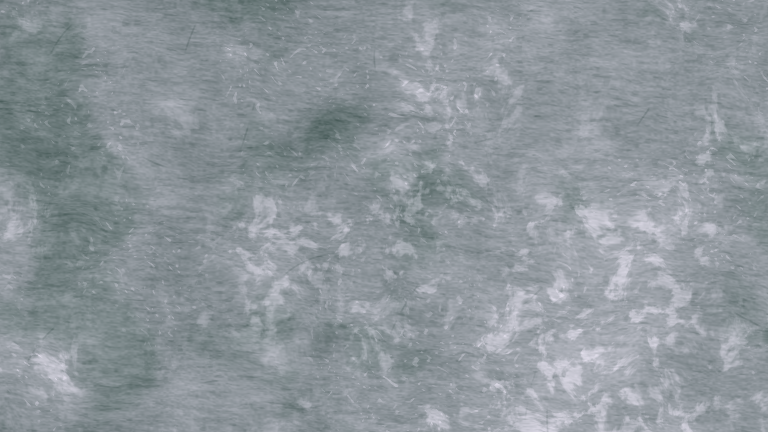
Give the GLSL for this texture, as a Shadertoy shader.

```glsl
float hash(vec2 p) {
    vec3 q = fract(p.xyx * vec3(0.1031, 0.1030, 0.0973));
    q += dot(q, q.yzx + 33.33);
    return fract((q.x + q.y) * q.z);
}

float noise(vec2 p) {
    vec2 cell = floor(p), f = fract(p);
    f = f * f * (3.0 - 2.0 * f);
    return mix(mix(hash(cell), hash(cell + vec2(1, 0)), f.x),
               mix(hash(cell + vec2(0, 1)), hash(cell + vec2(1, 1)), f.x), f.y);
}

float fbm(vec2 p, int octaves) {
    float sum = 0.0, weight = 0.5, total = 0.0;
    for (int i = 0; i < octaves; i++) {
        sum += weight * noise(p);
        total += weight;
        weight *= 0.55;
        p = p * 2.03 + vec2(17.3, 41.7);
    }
    return sum / total;
}

mat2 rotation(float angle) {
    float c = cos(angle), s = sin(angle);
    return mat2(c, s, -s, c);
}

// Height of the fine, nearly horizontal brush ridges
float ridges(vec2 p) {
    return fbm(p * vec2(20.0, 75.0), 3);
}

// Short bent scratches, broken up along their length
float scratches(vec2 p) {
    float mask = 0.0;
    for (int i = 0; i < 18; i++) {
        vec2 seed = vec2(float(i) * 3.7 + 5.0, 11.0);
        vec2 centre = vec2(hash(seed) * 1.78, hash(seed + 20.0));
        vec2 q = rotation(6.283 * hash(seed + 40.0)) * (p - centre);
        q.y += (hash(seed + 60.0) - 0.5) * 6.0 * q.x * q.x;
        float reach = mix(0.03, 0.12, hash(seed + 80.0));
        float line = 1.0 - smoothstep(0.0005, 0.0035, abs(q.y));
        mask = max(mask, line * (1.0 - smoothstep(0.5 * reach, reach, abs(q.x))));
    }
    return mask * smoothstep(0.3, 0.6, noise(p * 45.0));
}

void mainImage(out vec4 fragColor, in vec2 fragCoord) {
    vec2 p = fragCoord / iResolution.y;
    vec2 warp = vec2(fbm(p * 6.0, 3), fbm(p * 6.0 + 50.0, 3)) - 0.5;
    vec2 clouds = rotation(0.6) * (p + 0.1 * warp) + 9.0;
    vec2 brush = p + vec2(0.0, 0.07 * p.x) + 0.03 * warp + 3.0;

    // Broad mottling, darker at the upper left and paler at the lower right
    float slope = 0.5 * (p.x - 0.89) - 0.6 * (p.y - 0.5);
    float tone = 0.035 * slope - 0.003;
    tone += 0.17 * (fbm(clouds * 2.6, 4) - 0.5);
    tone += 0.16 * (fbm(clouds * 10.0 + 30.0, 5) - 0.5);

    // Dark worn stains with ragged edges
    float stain = smoothstep(0.52, 0.72, fbm(clouds * 4.5 + 70.0, 5) - 0.1 * slope);
    tone -= 0.075 * stain * (0.6 + 0.7 * noise(clouds * 50.0));

    // Chalky speckle gathered in patches
    float patches = smoothstep(0.42, 0.72, fbm(clouds * 4.0 + 120.0, 4) + 0.16 * slope);
    float chalk = smoothstep(0.48, 0.7, fbm(clouds * 32.0 + 160.0, 4));
    tone += patches * (0.02 + 0.13 * chalk);
    float flecks = smoothstep(0.8, 0.95, noise(clouds * vec2(95.0, 120.0)));
    tone += 0.09 * flecks * smoothstep(0.4, 0.65, noise(clouds * 7.0 + 200.0));

    // Brush relief lit from above, with fine grit
    float relief = ridges(brush) - ridges(brush + vec2(0.001, 0.004));
    tone += 0.13 * relief + 0.045 * (ridges(brush + 8.0) - 0.5);
    tone += 0.055 * (noise(brush * vec2(150.0, 260.0)) - 0.5);
    float pits = smoothstep(0.72, 0.9, noise(brush * vec2(45.0, 150.0) + 90.0));
    tone -= 0.04 * pits;
    tone -= 0.055 * scratches(p);

    vec3 blueGrey = vec3(0.553, 0.583, 0.606);
    vec3 colour = blueGrey + tone * vec3(1.15, 1.0, 1.1);
    colour += stain * vec3(-0.008, 0.004, -0.006);
    fragColor = vec4(clamp(colour, 0.0, 1.0), 1.0);
}
```
